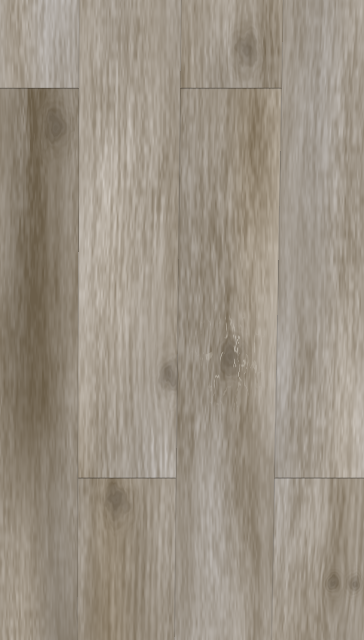
Write a WebGL 2 fragment shader that draws this texture.

```glsl
#version 300 es
precision highp float;
// Weathered oak floor: four columns of staggered boards, slightly converging downwards.
// Each board gets its own stretched-noise grain, bent around one knot, plus fine pores,
// dark heartwood streaks and thin shadowed joints. Lengths are in canvas heights.
uniform vec2 u_resolution;
out vec4 fragColor;

const float PI = 3.14159;
const vec3 DARK_OAK = vec3(0.49, 0.44, 0.365);
const vec3 PALE_OAK = vec3(0.755, 0.728, 0.695);
const vec3 KNOT_GREY = vec3(0.46, 0.435, 0.41);
const vec3 LIMED_WHITE = vec3(0.82, 0.80, 0.76);

float hash(vec2 p) {
    return fract(sin(dot(p, vec2(127.1, 311.7))) * 43758.5453);
}

float noise(vec2 p) {
    vec2 cell = floor(p);
    vec2 f = fract(p);
    f = f * f * (3.0 - 2.0 * f);
    float low = mix(hash(cell), hash(cell + vec2(1, 0)), f.x);
    float high = mix(hash(cell + vec2(0, 1)), hash(cell + vec2(1, 1)), f.x);
    return mix(low, high, f.y);
}

float fbm(vec2 p) {
    float sum = 0.0;
    float amplitude = 0.57;
    for (int i = 0; i < 3; i++) {
        sum += amplitude * noise(p);
        p = p * 2.0 + 17.3;
        amplitude *= 0.5;
    }
    return sum;
}

// Soft line around distance zero
float softLine(float dist, float halfWidth, float blur) {
    return 1.0 - smoothstep(halfWidth - blur * 0.5, halfWidth + blur, abs(dist));
}

float bell(float x) {
    return exp(-x * x);
}

// Knot place: x as a fraction of board width, y as height from the end joint
vec2 knotPlace(float column, float upper) {
    float turn = column * PI * 0.5;
    float parity = cos(column * PI);
    vec2 below = vec2(0.58 + 0.07 * parity + 0.166 * cos(turn + 0.76),
                      -0.17 - 0.07 * parity + 0.19 * cos(turn - 0.35));
    float k = column - 1.0;
    vec2 above = vec2(0.93 - 0.28 * k, 0.16 - 0.104 * k + 0.5 * k * (k - 1.0));
    return mix(below, above, upper);
}

// Brightness of the bare wood; grain.x runs across the fibres, grain.y along them
float woodTone(vec2 grain, vec2 seed) {
    float clouds = fbm(grain * vec2(15.0, 2.6) + seed * 2.0);
    float fibres = fbm(grain * vec2(95.0, 5.0) + seed);
    float threads = noise(grain * vec2(290.0, 26.0) + seed * 3.0);
    float flecks = noise(grain * vec2(430.0, 75.0) + seed * 5.0);
    float patches = 0.5 + noise(grain * vec2(22.0, 4.0) + seed * 6.0);
    float drift = fbm(grain * vec2(14.0, 2.5) + seed);
    float rings = sin(2.0 * PI * (grain.x * 95.0 + 3.0 * drift));
    float ringMask = smoothstep(0.45, 0.8, noise(grain * vec2(16.0, 1.5) + seed * 3.0));
    return 0.85 * (clouds - 0.5) + 0.35 * (fibres - 0.5) - 0.1 * rings * ringMask
        + patches * (0.27 * (threads - 0.5) + 0.27 * (flecks - 0.5));
}

void main() {
    vec2 p = gl_FragCoord.xy / u_resolution.y;
    float pixel = 1.0 / u_resolution.y;

    // Board layout
    float boardWidth = mix(0.1517, 0.1594, p.y);
    float across = (p.x - mix(0.1209, 0.1238, p.y)) / boardWidth + 1.0;
    float column = floor(across);
    across -= column;
    float odd = mod(column, 2.0);
    float joint = mix(0.862, 0.253, odd);
    float upper = step(joint, p.y);
    vec2 seed = vec2(column * 7.3 + upper * 3.1, column * 3.7 + upper * 11.0);

    // Fibres bending around the knot
    vec2 knot = knotPlace(column, upper);
    vec2 d = vec2((across - knot.x) * boardWidth, p.y - joint - knot.y);
    float sway = 0.012 * (noise(vec2(p.y * 4.0, seed.x)) - 0.5);
    vec2 reach = d / vec2(0.022, 0.05);
    float bend = 1.0 - 0.55 * exp(-dot(reach, reach));
    vec2 grain = vec2((d.x + sway) * bend, p.y);
    float tone = mix(0.44 + 0.05 * column, 0.64, upper) + woodTone(grain, seed);

    // Heartwood streak in the lower even boards
    float streakShift = 0.02 * (column - 1.0) + 3.0 * sway;
    float streak = bell((d.x - streakShift) / 0.034) * (1.0 - odd) * (1.0 - upper);
    tone -= 0.42 * streak * smoothstep(0.0, 0.8, noise(vec2(p.y * 4.0, seed.y + 2.0)));

    // Knot; the last column carries a small mirrored pair
    float pair = step(2.5, column);
    vec2 q = d;
    q.x = mix(d.x, abs(d.x - 0.016) - 0.016, pair);
    vec2 knotSize = mix(vec2(0.015, 0.024), vec2(0.008, 0.010), pair);
    float r = length(q / knotSize) + 1.1 * (fbm(d * vec2(110.0, 55.0) + seed) - 0.5);
    float stain = bell(r);
    tone -= 0.3 * stain + 0.14 * bell(r * 0.45);
    tone += 0.08 * sin(r * 11.0) * bell(r * 0.55);

    // Colour
    vec3 color = mix(DARK_OAK, PALE_OAK, clamp(tone, -0.25, 1.2));
    float warmth = noise(vec2(grain.x * 18.0, p.y * 2.0) + seed * 4.0) - 0.5;
    color *= 1.0 + warmth * vec3(0.03, 0.0, -0.06);
    color = mix(color, KNOT_GREY, 0.4 * stain);

    // Broken limed cracks around the large knot
    float ridge = 1.0 - abs(2.0 * fbm(d * vec2(130.0, 38.0) + seed) - 1.0);
    float broken = smoothstep(0.35, 0.65, noise(d * vec2(150.0, 90.0)));
    float limed = bell(3.0 * (column - 2.0)) * (1.0 - upper);
    float crackle = smoothstep(0.86, 0.98, ridge) * broken * bell(r * 0.4) * limed;
    color = mix(color, LIMED_WHITE, 0.75 * crackle);

    // Joints between boards
    float side = softLine(min(across, 1.0 - across) * boardWidth, 0.0004, pixel);
    float end = softLine(p.y - joint, 0.0006, pixel);
    float wear = 0.4 + 0.6 * noise(vec2(column * 5.0, p.y * 20.0));
    color *= 1.0 - max(0.22 * side * wear, 0.27 * end);

    fragColor = vec4(color, 1.0);
}
```
